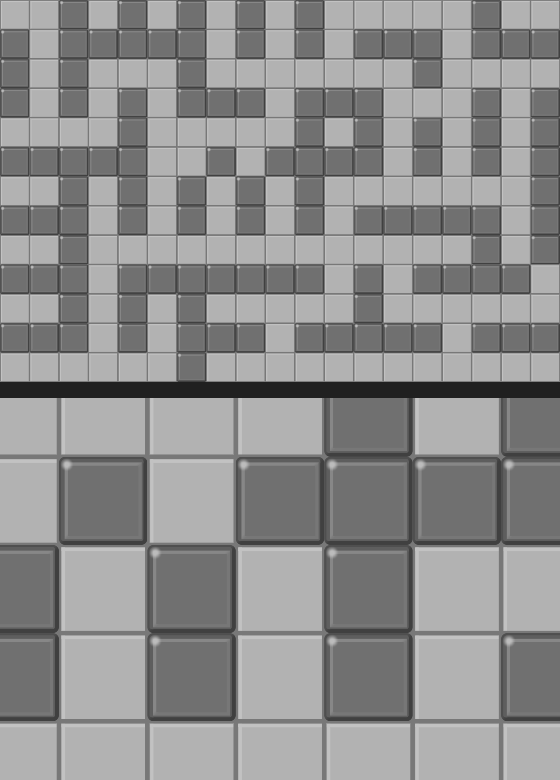
Top, the full canvas; bottom, a detail of the centre.
Reproduce this pattern procedurally as a WebGL 2 fragment shader.

```glsl
#version 300 es
precision highp float;
// Maze of raised dark grey blocks on a floor of pale grey square tiles, 19 by 13.

#define GRID vec2(19.0, 13.0)
#define SEED 3.7
#define UPRIGHT 0.56      // share of wall arms that run vertically
#define GROOVE 0.026      // half width of the joint, in tiles
#define RIM 0.065         // width of the block bevel
#define CORNER 0.07       // corner radius of a block
#define LINE 0.036        // width of the highlight lines

uniform vec2 u_resolution;
out vec4 outColor;

const float FLOOR_TONE = 0.70;
const float FLOOR_LIGHT = 0.76;
const float JOINT_TONE = 0.47;
const float BLOCK_TONE = 0.44;
const float BLOCK_LIGHT = 0.53;
const float BLOCK_SHADE = 0.37;
const float BLOCK_DARK = 0.25;
const float GLINT = 0.76;

float hash(vec2 p) {
  return fract(sin(dot(p, vec2(127.1, 311.7)) + SEED) * 43758.5453);
}

// Direction in which the post at this cell grows its arm
vec2 armOf(vec2 post) {
  float way = hash(post + 17.0) < 0.5 ? -1.0 : 1.0;
  return hash(post) < UPRIGHT ? vec2(0.0, way) : vec2(way, 0.0);
}

// Posts stand on even columns and odd rows; each adds one neighbouring cell
bool isWall(vec2 cell) {
  vec2 parity = mod(cell + vec2(0.0, 1.0), 2.0);
  if (parity.x + parity.y < 0.5) return hash(cell + 41.0) > 0.03;
  if (parity.x + parity.y > 1.5) return false;
  vec2 side = parity.x > 0.5 ? vec2(1.0, 0.0) : vec2(0.0, 1.0);
  return dot(armOf(cell - side), side) > 0.5 || dot(armOf(cell + side), side) < -0.5;
}

float roundBox(vec2 p, float halfSize, float radius) {
  vec2 q = abs(p) - halfSize + radius;
  return length(max(q, 0.0)) + min(max(q.x, q.y), 0.0) - radius;
}

// Coverage of the zone below a limit, and of a stripe about a centre
float below(float x, float limit, float aa) {
  return 1.0 - smoothstep(limit - 0.5 * aa, limit + 0.5 * aa, x);
}
float stripe(float x, float centre, float aa) {
  return below(abs(x - centre), 0.5 * LINE, aa);
}

float floorTile(vec2 p, float aa) {
  vec2 edge = min(p, 1.0 - p);
  float tone = FLOOR_TONE;
  float lit = max(stripe(p.x, GROOVE + 0.025, aa), stripe(1.0 - p.y, GROOVE + 0.025, aa));
  tone = mix(tone, FLOOR_LIGHT, lit);
  return mix(tone, JOINT_TONE, below(min(edge.x, edge.y), GROOVE, aa));
}

float blockTile(vec2 p, float aa) {
  vec2 q = p - 0.5;
  float depth = -roundBox(q, 0.5, CORNER);
  float upperLeft = smoothstep(-0.04, 0.04, q.y - q.x);

  // Bevel: dark outer edge, stronger at the lower right
  float tone = mix(BLOCK_TONE, BLOCK_SHADE, below(depth, RIM, aa));
  float edgeWidth = mix(0.045, 0.025, upperLeft);
  float edgeTone = mix(BLOCK_DARK, 0.5 * (BLOCK_DARK + BLOCK_SHADE), upperLeft);
  tone = mix(tone, edgeTone, below(depth, edgeWidth, aa));

  // Inner ridge, bright at the upper left and faint opposite
  float ridge = stripe(-roundBox(q, 0.5, 0.02), RIM + 0.5 * LINE, aa);
  tone = mix(tone, mix(BLOCK_TONE + 0.025, BLOCK_LIGHT, upperLeft), ridge);

  // Glint in the upper left corner
  float fromCorner = length(p - vec2(0.09, 0.91));
  return mix(tone, GLINT, 0.9 * (1.0 - smoothstep(0.015, 0.08, fromCorner)));
}

void main() {
  vec2 uv = gl_FragCoord.xy / u_resolution * GRID;
  vec2 cell = floor(uv);
  vec2 p = fract(uv);
  float aa = GRID.y / u_resolution.y;

  float tone = floorTile(p, aa);
  if (isWall(cell)) {
    float cover = below(roundBox(p - 0.5, 0.5, CORNER), 0.0, aa);
    tone = mix(tone, blockTile(p, aa), cover);
  }
  outColor = vec4(vec3(tone), 1.0);
}
```
